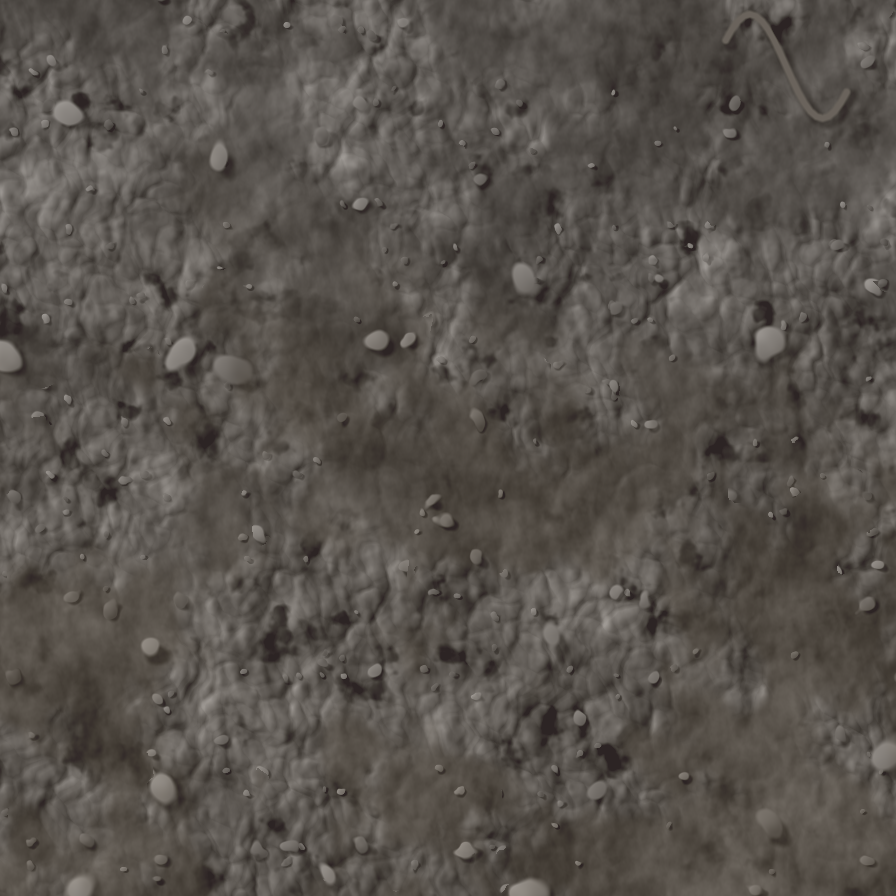
Give the GLSL for this texture, as a three.js fragment shader.

```glsl
// Dry, trampled earth: smooth brown soil broken by grey crumbly clumps, loose
// pebbles and a bent root. Cellular lumps form a height field lit from the
// upper left; pebbles are scattered on jittered grids with cast shadows.
varying vec2 vUv;

const vec2 TO_LIGHT = vec2(-0.75, 0.66);
const float SOIL_TONE = 0.300;
const float CLUMP_TONE = 0.358;
const vec3 GREY_TINT = vec3(0.018, 0.0, -0.018);
const vec3 BROWN_TINT = vec3(0.025, 0.0, -0.030);
const vec3 SHADOW_TINT = vec3(0.034, 0.0, 0.0);

// Hashes and noise
float hash(vec2 p) {
  vec3 q = fract(vec3(p.xyx) * 0.1031);
  q += dot(q, q.yzx + 33.33);
  return fract((q.x + q.y) * q.z);
}

vec2 hash2(vec2 p) {
  return vec2(hash(p + 17.3), hash(p + 61.7));
}

float noise(vec2 p) {
  vec2 i = floor(p), f = fract(p);
  f = f * f * (3.0 - 2.0 * f);
  float low = mix(hash(i), hash(i + vec2(1.0, 0.0)), f.x);
  float high = mix(hash(i + vec2(0.0, 1.0)), hash(i + 1.0), f.x);
  return mix(low, high, f.y);
}

float fbm(vec2 p) {
  float sum = 0.0, amp = 0.533;
  for (int i = 0; i < 4; i++) {
    sum += amp * noise(p);
    p = mat2(1.6, 1.2, -1.2, 1.6) * p + 9.7;
    amp *= 0.5;
  }
  return sum;
}

// Soft elliptical spot
float spot(vec2 p, vec2 centre, vec2 radius) {
  vec2 d = (p - centre) / radius;
  return exp(-dot(d, d));
}

// Where the ground is crumbly (1) or smooth (0), with ragged borders
float roughness(vec2 p) {
  float m = fbm(p * 7.0 + 3.0) + 0.55 * (fbm(p * vec2(24.0, 17.0)) - 0.5);
  m += 0.24 * spot(p, vec2(0.43, 0.27), vec2(0.30, 0.14));
  m += 0.13 * spot(p, vec2(0.50, 0.75), vec2(0.42, 0.24));
  m += 0.24 * spot(p, vec2(1.00, 0.25), vec2(0.05, 0.15));
  m -= 0.22 * spot(p, vec2(0.78, 0.42), vec2(0.24, 0.09));
  m -= 0.20 * spot(p, vec2(0.85, 0.12), vec2(0.20, 0.16));
  m -= 0.20 * spot(p, vec2(0.06, 0.10), vec2(0.16, 0.14));
  m -= 0.22 * spot(p, vec2(0.26, 0.40), vec2(0.10, 0.07));
  return smoothstep(0.42, 0.68, m);
}

// Rounded lumps of uneven height, one per cell
float lumps(vec2 p) {
  vec2 cell = floor(p);
  float top = 0.0;
  for (int y = -1; y <= 1; y++)
  for (int x = -1; x <= 1; x++) {
    vec2 id = cell + vec2(x, y);
    vec2 d = p - id - hash2(id);
    top = max(top, 0.25 + 0.75 * hash(id) - 1.2 * dot(d, d));
  }
  return top;
}

float relief(vec2 p) {
  vec2 q = p + 0.04 * (vec2(fbm(p * 20.0), fbm(p * 20.0 + 41.0)) - 0.5);
  return 0.62 * lumps(q * vec2(31.0, 23.0)) + 0.30 * lumps(q * vec2(68.0, 50.0))
       + 0.40 * noise(p * vec2(100.0, 70.0) + p.yx * 20.0);
}

// Adds one grid of pebbles and their shadows to the tone
float addPebbles(float tone, vec2 p, float scale, float share, float bright) {
  vec2 g = p * scale, cell = floor(g);
  float wobble = 0.9 * (noise(g * 4.5) - 0.5);
  float cover = 0.0, shadow = 0.0, lit = 0.0;
  for (int y = -1; y <= 1; y++)
  for (int x = -1; x <= 1; x++) {
    vec2 id = cell + vec2(x, y) + scale;
    float present = step(hash(id), share);
    vec2 d = g - cell - vec2(x, y) - 0.2 - 0.6 * hash2(id);
    float a = 3.14 * hash(id + 5.0);
    mat2 turn = mat2(cos(a), -sin(a), sin(a), cos(a));
    vec2 radius = (0.15 + 0.13 * hash(id + 9.0)) * vec2(1.0, 0.72);
    float r = length(turn * d / radius) + wobble;
    float s = length(turn * (d + TO_LIGHT * 0.15) / radius) + wobble;
    float body = present * (1.0 - smoothstep(0.70, 1.15, r));
    shadow = max(shadow, present * (1.0 - smoothstep(0.6, 1.3, s)));
    lit = mix(lit, 0.35 * dot(d, TO_LIGHT) + 0.16 * (hash(id + 2.0) - 0.5), body);
    cover = max(cover, body);
  }
  return mix(tone - 0.12 * shadow, bright + lit + 0.05 * (noise(g * 6.0) - 0.5), cover);
}

// Distance to a bent root traced in short segments
float rootDistance(vec2 p) {
  float best = 1.0;
  vec2 a = vec2(0.81, 0.955);
  for (int i = 1; i <= 20; i++) {
    float t = float(i) / 20.0;
    vec2 b = vec2(0.81 + 0.135 * t, 0.926 + 0.058 * cos(5.24 * (t - 0.2)));
    vec2 ab = b - a;
    float k = clamp(dot(p - a, ab) / dot(ab, ab), 0.0, 1.0);
    best = min(best, length(p - a - k * ab));
    a = b;
  }
  return best;
}

void main() {
  vec2 p = vUv;
  float rough = roughness(p);
  float height = relief(p);
  float slope = height - relief(p + 0.0055 * TO_LIGHT);

  // Ground: broad patches, lit lumps, fine grain and dark pits
  float tone = mix(SOIL_TONE, CLUMP_TONE, rough);
  tone += 0.035 * spot(p, vec2(0.04, 0.80), vec2(0.16, 0.14));
  tone += 0.19 * (fbm(p * 10.0 + 20.0) - 0.5) + 0.13 * (fbm(p * vec2(30.0, 24.0) + 5.0) - 0.5);
  tone += mix(0.10, 0.36, rough) * slope + 0.13 * rough * (height - 0.65);
  tone += 0.10 * (fbm(p * vec2(85.0, 56.0)) - 0.5);
  tone -= 0.13 * smoothstep(0.64, 0.80, fbm(p * 26.0 + 8.0)) * (0.4 + rough);

  // Loose stones, small to large
  tone = addPebbles(tone, p, 46.0, 0.03 + 0.10 * rough, 0.43);
  tone = addPebbles(tone, p + 0.37, 25.0, 0.04 + 0.10 * rough, 0.43);
  tone = addPebbles(tone, p + 0.11, 12.0, 0.08, 0.45);

  // Root and its shadow
  tone -= 0.09 * (1.0 - smoothstep(0.003, 0.011, rootDistance(p + 0.007 * TO_LIGHT)));
  float root = 1.0 - smoothstep(0.002, 0.006, rootDistance(p));
  tone = mix(tone, 0.39, root);

  // Tint: grey clumps, brown soil, purplish shadows
  float brown = (1.0 - 0.75 * rough) * smoothstep(0.85, 0.40, p.y + 0.5 * fbm(p * 5.0) - 0.25);
  vec3 tint = mix(GREY_TINT, BROWN_TINT, max(brown, root));
  tint = mix(SHADOW_TINT, tint, smoothstep(0.14, 0.24, tone));
  gl_FragColor = vec4(clamp(tone, 0.14, 0.60) + tint, 1.0);
}
```
